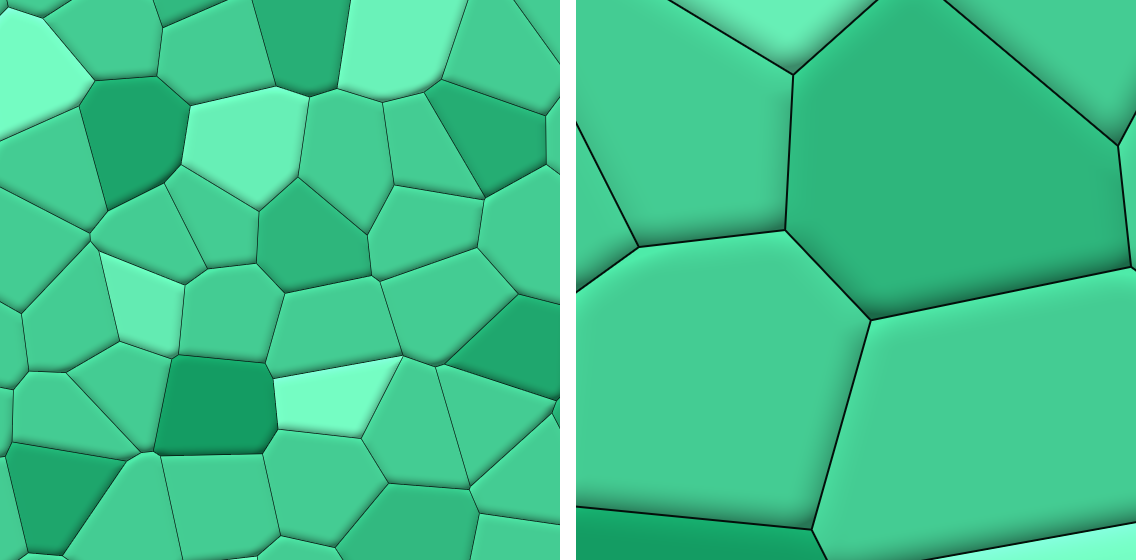
Left: the whole. Right: its middle third, enlarged.
Write a Shadertoy shader that draws this pattern.

```glsl
// Green cracked-stone mosaic: irregular Voronoi plates with flat tones,
// hairline dark seams and a soft bevel lit from above. Each plate finds its
// bisectors with its neighbours, which give both seam distance and bevel.

const float CELLS = 6.0;           // plates across the canvas height
const float JITTER = 0.84;         // scatter of plate centres in their grid squares
const float SEAM_WIDTH = 0.0012;   // in canvas heights
const float BEVEL_WIDTH = 0.021;   // in canvas heights
const vec2 LIGHT_DIR = vec2(-0.28, 0.96);
const vec3 BASE_GREEN = vec3(0.267, 0.80, 0.575);
const vec3 SEAM_COLOR = vec3(0.01, 0.06, 0.04);

// Two random values per grid square, without sine
vec2 hash22(vec2 p) {
    vec3 q = fract(vec3(p.xyx) * vec3(0.1031, 0.1030, 0.0973));
    q += dot(q, q.yzx + 33.33);
    return fract((q.xx + q.yz) * q.zy);
}

vec2 plateCentre(vec2 id) {
    return id + 0.5 + JITTER * (hash22(id + 17.0) - 0.5);
}

// Grid square whose centre point is nearest to p
vec2 nearestPlate(vec2 p) {
    vec2 home = floor(p);
    vec2 best = home;
    float bestDist = 1e5;
    for (int y = -2; y <= 2; y++)
    for (int x = -2; x <= 2; x++) {
        vec2 id = home + vec2(x, y);
        vec2 offset = plateCentre(id) - p;
        float dist = dot(offset, offset);
        if (dist < bestDist) {
            bestDist = dist;
            best = id;
        }
    }
    return best;
}

// x: distance to the nearest seam, y: signed bevel light (both in grid units)
vec2 seamAndBevel(vec2 p, vec2 id, float bevelWidth) {
    vec2 centre = plateCentre(id);
    float seamDist = 1e5;
    float bevel = 0.0;
    for (int y = -2; y <= 2; y++)
    for (int x = -2; x <= 2; x++) {
        if (x == 0 && y == 0) continue;
        vec2 other = plateCentre(id + vec2(x, y));
        vec2 outward = normalize(other - centre);
        float dist = dot(0.5 * (centre + other) - p, outward);
        float falloff = clamp(1.0 - dist / bevelWidth, 0.0, 1.0);
        seamDist = min(seamDist, dist);
        bevel += dot(outward, LIGHT_DIR) * falloff * falloff;
    }
    return vec2(seamDist, clamp(bevel, -1.0, 1.0));
}

// Most plates keep the base green, the others are evenly spread dark or light
vec3 plateColor(vec2 id) {
    vec2 rnd = hash22(id + 71.0);
    float rank = fract(dot(id, vec2(0.7549, 0.5698)) + 0.12 * rnd.x);
    float tone = 0.0;
    if (rank < 0.21) tone = mix(-0.19, -0.07, rnd.y);
    if (rank > 0.84) tone = mix(0.09, 0.20, rnd.y);
    return clamp(BASE_GREEN + tone, 0.0, 1.0);
}

// Share of a pixel covered by a line of the given width
float lineCoverage(float dist, float width, float pixel) {
    float far = min(dist + 0.5 * pixel, 0.5 * width);
    float near = max(dist - 0.5 * pixel, -0.5 * width);
    return clamp((far - near) / pixel, 0.0, 1.0);
}

void mainImage(out vec4 fragColor, in vec2 fragCoord) {
    vec2 p = fragCoord / iResolution.y * CELLS;
    float pixel = CELLS / iResolution.y;

    vec2 id = nearestPlate(p);
    vec2 relief = seamAndBevel(p, id, BEVEL_WIDTH * CELLS);

    // Bright upper rims, deeper shade along the lower ones
    float strength = relief.y > 0.0 ? 0.15 : 0.42;
    vec3 color = plateColor(id) * (1.0 + strength * relief.y);

    float seam = lineCoverage(relief.x, SEAM_WIDTH * CELLS, pixel);
    color = mix(color, SEAM_COLOR, seam);
    fragColor = vec4(clamp(color, 0.0, 1.0), 1.0);
}
```
